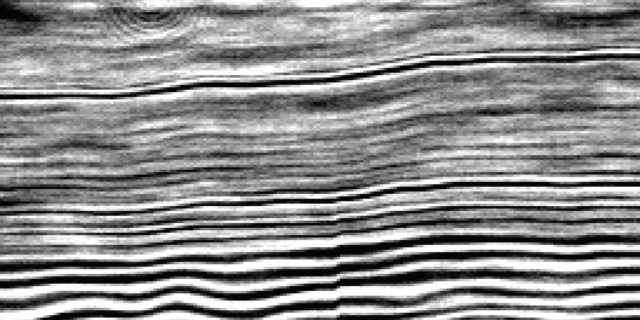
Reproduce this texture procedurally as a WebGL 2 fragment shader.

```glsl
#version 300 es
precision highp float;
// Seismic reflection section: gently rising grey strata over bold folded layers.

#define SAMPLE_GRID vec2(192.0, 132.0)
#define BASE_TONE 0.56
#define STRATA_CONTRAST 0.40
#define GRAIN 0.17
#define MARKER_DEPTH 0.302
#define LOWER_DEPTH 0.662
#define BASEMENT_DEPTH 0.80
#define BASEMENT_PERIOD 0.053
#define REFLECTORS 13

uniform vec2 u_resolution;
out vec4 outColor;

float hash(vec2 p) {
  return fract(sin(dot(p, vec2(127.1, 311.7))) * 43758.5453);
}

// Value noise centred on zero, range -0.5 to 0.5
float noise(vec2 p) {
  vec2 i = floor(p), f = fract(p);
  f = f * f * (3.0 - 2.0 * f);
  float low = mix(hash(i), hash(i + vec2(1, 0)), f.x);
  float high = mix(hash(i + vec2(0, 1)), hash(i + vec2(1, 1)), f.x);
  return mix(low, high, f.y) - 0.5;
}

float bell(float t, float width) {
  float q = t / width;
  return exp(-q * q);
}

// Ricker pulse: a core with lobes of opposite sign
float ricker(float t, float width) {
  float q = t * t / (width * width);
  return (1.0 - 2.0 * q) * exp(-q);
}

// Upward displacement of the strata
float lift(float x, float depth) {
  float rise = 0.034 * smoothstep(0.18, 0.33, x) + 0.020 * smoothstep(0.33, 0.55, x);
  rise += 0.058 * smoothstep(0.50, 0.74, x) + 0.012 * smoothstep(0.74, 1.0, x);
  rise *= mix(1.0, 0.62, smoothstep(0.25, 0.85, depth));
  rise -= 0.014 * smoothstep(0.66, 1.0, x) * smoothstep(0.3, 0.6, depth);
  float fault = 0.012 * smoothstep(0.52, 0.535, x) * smoothstep(0.45, 0.9, depth);
  float fold = 0.055 * noise(vec2(x * 8.0, depth * 3.0)) * smoothstep(0.76, 0.97, depth);
  float wobble = 0.008 * noise(vec2(x * 18.0, depth * 5.0));
  return rise + fault + fold + wobble;
}

// Fine bedding that fades in and out along the layers
float bedding(float x, float s) {
  return 0.9 * noise(vec2(x * 4.0, s * 24.0))
       + 1.1 * noise(vec2(x * 8.0 + 7.0, s * 52.0))
       + 1.0 * noise(vec2(x * 22.0 + 3.0, s * 84.0));
}

// Thin dark reflectors, stronger with depth
float reflectors(float x, float s) {
  float sum = 0.0;
  for (int i = 0; i < REFLECTORS; i++) {
    float id = float(i);
    float level = 0.37 + 0.036 * (id + 0.6 * hash(vec2(id, 4.0)));
    float strength = mix(0.12, 0.50, smoothstep(0.38, 0.76, level));
    strength *= 0.55 + 0.7 * hash(vec2(id, 9.0)) + 0.7 * noise(vec2(x * 5.0, id * 3.7));
    sum += strength * ricker(s - level, 0.010);
  }
  return sum;
}

// Bright and dark patches with crossing arcs near the surface
float surface(float x, float depth) {
  float top = 1.0 - smoothstep(0.03, 0.10, depth);
  float tone = 0.75 * top * noise(vec2(x * 16.0, depth * 75.0 + x * 3.0));
  tone += (0.32 + 0.5 * noise(vec2(x * 9.0, 2.0))) * bell(depth - 0.005, 0.018);
  float band = depth - 0.052 - 0.02 * x;
  tone -= (0.24 + 0.35 * noise(vec2(x * 7.0, 5.0))) * bell(band, 0.021);
  vec2 apex = vec2((x - 0.235) * 2.0, depth + 0.02);
  float arcs = sin(length(apex) * 290.0 + 3.0 * noise(vec2(x, depth) * 30.0));
  return tone + 0.16 * arcs * bell(apex.x, 0.16) * bell(depth - 0.08, 0.08);
}

// Tone of one recorded sample
float section(vec2 cell) {
  vec2 p = (cell + 0.5) / SAMPLE_GRID;
  float x = p.x, depth = 1.0 - p.y;
  float s = depth + lift(x, depth);
  float deep = smoothstep(BASEMENT_DEPTH - 0.04, BASEMENT_DEPTH + 0.05, s);

  float tone = BASE_TONE - 0.05 * smoothstep(0.38, 0.5, s);
  tone += STRATA_CONTRAST * bedding(x, s) + surface(x, depth);
  tone -= reflectors(x, s) * (1.0 - deep);

  // Marker horizon with its pale halo and thin companion
  tone -= 0.95 * ricker(s - MARKER_DEPTH, 0.0135);
  tone -= 0.36 * ricker(s - MARKER_DEPTH + 0.027, 0.008);
  tone += 0.17 * bell(s - MARKER_DEPTH + 0.055, 0.03);
  tone -= mix(0.25, 0.75, smoothstep(0.1, 0.6, x)) * ricker(s - LOWER_DEPTH, 0.012);

  // Bold, nearly clipped basement layers
  float bend = 3.2 * noise(vec2(x * 3.0, s * 9.0)) + 1.6 * noise(vec2(x * 14.0, s * 20.0));
  float wave = cos(6.2832 * (s - BASEMENT_DEPTH) / BASEMENT_PERIOD + bend);
  float split = noise(vec2(x * 7.0, s * 48.0));
  tone += deep * (0.07 + 0.72 * wave + 0.9 * split);

  float grain = hash(cell) - 0.5 + noise(cell * vec2(0.4, 0.9));
  return clamp(tone + GRAIN * grain, 0.02, 1.0);
}

void main() {
  // Blend neighbouring samples with narrow soft borders
  vec2 grid = gl_FragCoord.xy / u_resolution * SAMPLE_GRID - 0.5;
  vec2 cell = floor(grid);
  vec2 f = smoothstep(0.12, 0.88, grid - cell);
  float low = mix(section(cell), section(cell + vec2(1, 0)), f.x);
  float high = mix(section(cell + vec2(0, 1)), section(cell + vec2(1, 1)), f.x);
  outColor = vec4(vec3(mix(low, high, f.y)), 1.0);
}
```
